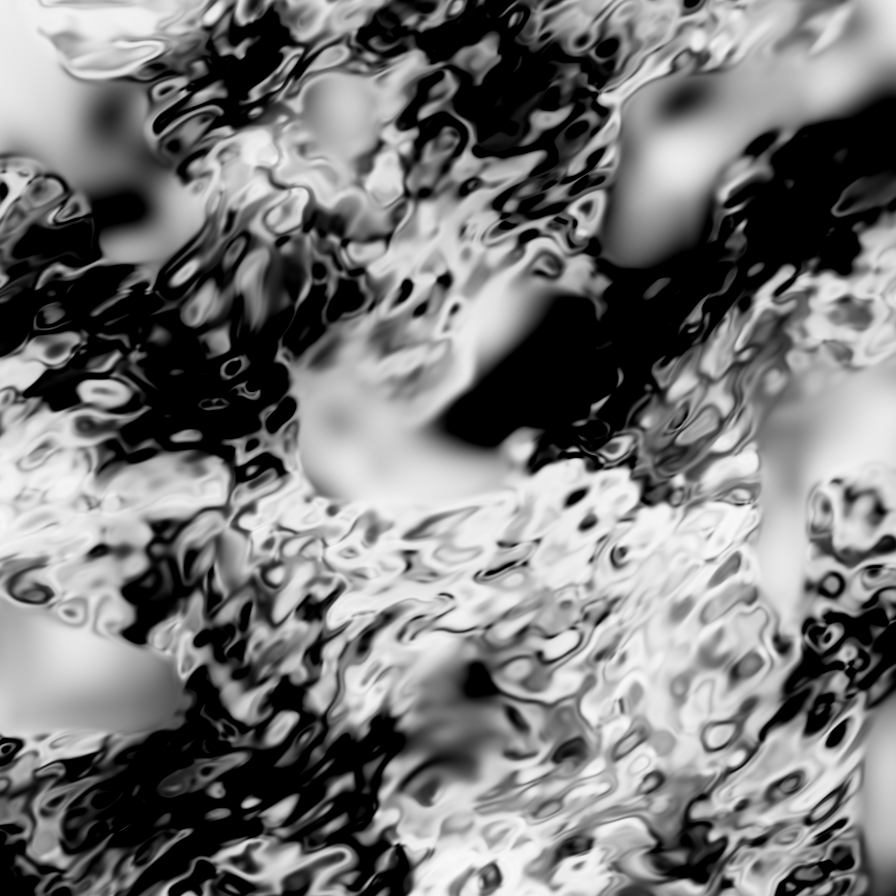
This texture is drawn by a three.js fragment shader. Its source:

```glsl
varying vec2 vUv;

const float BASE_TONE = 0.45;
const float PATCH_CONTRAST = 2.0;
const float GRAIN_CONTRAST = 2.9;
const float GRAIN_WARP = 4.0;
const float GRAIN_ANGLE = 0.62;
const vec2 GRAIN_SCALE = vec2(20.0, 33.0);

float hash(vec2 cell) {
  return fract(sin(dot(cell, vec2(127.1, 311.7))) * 43758.5453);
}

float valueNoise(vec2 p) {
  vec2 cell = floor(p);
  vec2 f = fract(p);
  vec2 s = f * f * (3.0 - 2.0 * f);
  float low = mix(hash(cell), hash(cell + vec2(1.0, 0.0)), s.x);
  float high = mix(hash(cell + vec2(0.0, 1.0)), hash(cell + vec2(1.0, 1.0)), s.x);
  return mix(low, high, s.y);
}

float layeredNoise(vec2 p) {
  return 0.65 * valueNoise(p) + 0.35 * valueNoise(p * 2.03 + 17.3);
}

// Two independent noises, centred on zero
vec2 noiseOffset(vec2 p) {
  return vec2(layeredNoise(p), layeredNoise(p + vec2(41.7, 73.1))) - 0.5;
}

vec2 rotate(vec2 p, float angle) {
  float c = cos(angle);
  float s = sin(angle);
  return vec2(c * p.x + s * p.y, c * p.y - s * p.x);
}

float segmentDistance(vec2 p, vec2 a, vec2 b) {
  vec2 ab = b - a;
  float t = clamp(dot(p - a, ab) / dot(ab, ab), 0.0, 1.0);
  return length(p - a - t * ab);
}

float softSpot(vec2 p, vec2 center, float radius) {
  vec2 d = (p - center) / radius;
  return exp(-dot(d, d));
}

// Linear in the shadows, gently rolled off towards white
float toneCurve(float x) {
  float v = max(x, 0.0);
  return v / pow(1.0 + v * v * v, 1.0 / 3.0);
}

void main() {
  vec2 bent = vUv + 0.08 * noiseOffset(vUv * 5.0 + 3.0);

  // Broad light and dark areas
  float patches = layeredNoise(rotate(bent, GRAIN_ANGLE) * vec2(4.0, 6.5) + 8.0) - 0.5;
  float streak = 1.0 - smoothstep(0.02, 0.11,
    segmentDistance(bent, vec2(0.64, 0.60), vec2(1.0, 0.83)));
  float lean = 0.35 * softSpot(vUv, vec2(0.75, 0.15), 0.22)
             - 0.30 * softSpot(vUv, vec2(0.2, 0.4), 0.25);

  // Calm places lose the warp and show smooth blurs
  float calm = smoothstep(0.64, 0.80, valueNoise(bent * 8.0 + 29.0));
  calm = max(calm, softSpot(vUv, vec2(1.0, 0.88), 0.14));

  // Crisp slanted grain from noise folded through finer noise
  vec2 grainPoint = rotate(bent, GRAIN_ANGLE) * GRAIN_SCALE;
  vec2 warp = GRAIN_WARP * (1.0 - calm) * noiseOffset(grainPoint);
  float grain = layeredNoise(bent * 9.0 + warp + 51.0) - 0.5;

  float tone = BASE_TONE + PATCH_CONTRAST * patches + GRAIN_CONTRAST * grain
             + lean - 1.0 * streak;
  gl_FragColor = vec4(vec3(toneCurve(tone)), 1.0);
}
```
